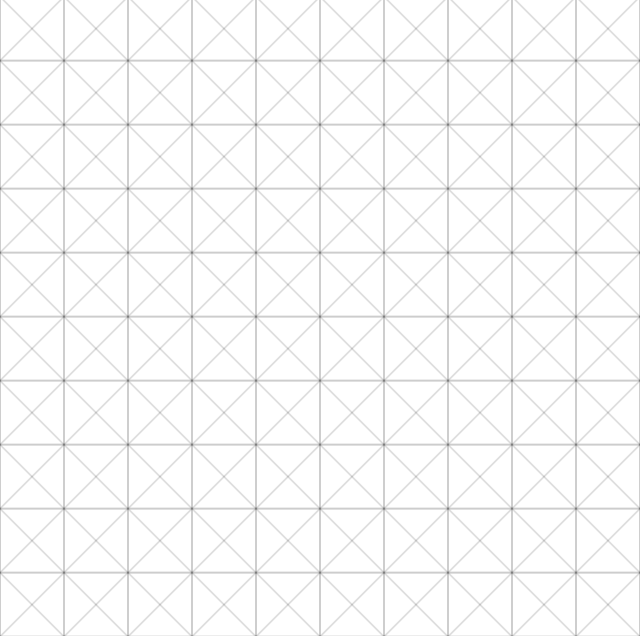
This pattern is drawn by a Shadertoy shader. Its source:

```glsl
#define CELLS_ACROSS 10.0
#define GRID_SHIFT vec2(0.0, 0.01)
#define GRID_WIDTH 0.031
#define DIAGONAL_WIDTH 0.026
#define GRID_INK 0.195
#define DIAGONAL_INK 0.135
#define PAPER vec3(1.0)

// Distance from each coordinate to its nearest integer
vec2 nearestLine(vec2 p) {
    return abs(fract(p + 0.5) - 0.5);
}

// Antialiased coverage of a line, with distances in cells
vec2 lineCoverage(vec2 dist, float width, float pixel) {
    return clamp((0.5 * width - dist) / pixel + 0.5, 0.0, 1.0);
}

void mainImage(out vec4 fragColor, in vec2 fragCoord) {
    float pixel = CELLS_ACROSS / iResolution.x;
    vec2 p = fragCoord * pixel + GRID_SHIFT;

    // Square grid and both diagonals of every cell
    vec2 gridDist = nearestLine(p);
    vec2 diagonalDist = nearestLine(vec2(p.x + p.y, p.x - p.y)) * inversesqrt(2.0);

    // Translucent strokes multiply, so crossings turn darker
    vec2 grid = 1.0 - GRID_INK * lineCoverage(gridDist, GRID_WIDTH, pixel);
    vec2 diagonal = 1.0 - DIAGONAL_INK * lineCoverage(diagonalDist, DIAGONAL_WIDTH, pixel);
    float light = grid.x * grid.y * diagonal.x * diagonal.y;

    fragColor = vec4(PAPER * light, 1.0);
}
```
